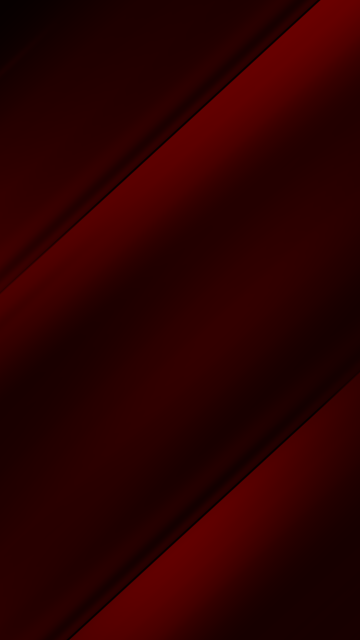
This background is drawn by a Shadertoy shader. Its source:

```glsl
// Dark red diagonal folds: two lit beams start at sharp creases and fade downward.
// Everything is a profile across the slanted coordinate "across" (canvas widths),
// modulated along x; layered sines add faint brushed streaks.

const float SLOPE = 0.919;       // rise of the creases
const float UPPER_CREASE = 0.815;
const float LOWER_CREASE = 1.951;

float bell(float v, float center, float width) {
    float k = (v - center) / width;
    return exp(-k * k);
}

// Lit side of a crease: crisp start at zero, soft end
float beam(float d, float fadeStart, float fadeEnd, float pixel) {
    return smoothstep(-pixel, pixel, d) * (1.0 - smoothstep(fadeStart, fadeEnd, d));
}

// Shaded side: a soft ridge, a dark groove and a thin lit rim
float foldRim(float d, float pixel) {
    float profile = 0.045 * bell(d, -0.095, 0.045)
                  - 0.035 * bell(d, -0.050, 0.022)
                  + 0.060 * bell(d, -0.016, 0.018);
    return profile * (1.0 - smoothstep(-pixel, pixel, d));
}

float creaseLine(float d, float halfWidth, float pixel) {
    return 1.0 - smoothstep(halfWidth - pixel, halfWidth + pixel, abs(d));
}

// Brushed texture running along the folds
float streaks(float across, float x) {
    float sum = 0.0;
    float frequency = 38.0;
    float weight = 0.5;
    for (int i = 0; i < 4; i++) {
        sum += weight * sin(across * frequency + 1.5 * sin(x * 2.0 + float(i)));
        frequency *= 1.83;
        weight *= 0.6;
    }
    return sum;
}

// Broad, dim light between the creases
float ambient(float across, float x) {
    float light = mix(0.025, 0.092, smoothstep(0.0, 0.42, across + 0.1 * x));
    light += 0.11 * bell(across, 0.67, 0.24) * exp(-2.2 * x);
    light += 0.035 * bell(across, 0.40, 0.20) * exp(-3.0 * x);
    light += 0.105 * bell(across, 1.477, 0.23) * bell(x, 0.62, 0.55);
    light += 0.065 * bell(across, 1.72, 0.24) * exp(-4.0 * x);
    light += 0.025 * bell(across, 1.17, 0.16) * smoothstep(0.1, 0.6, x);
    light -= 0.020 * bell(across, 1.75, 0.14) * smoothstep(0.2, 0.6, x);
    light += 0.030 * bell(across, 0.205, 0.012) * (1.0 - smoothstep(0.0, 0.2, x));
    return light;
}

void mainImage(out vec4 fragColor, in vec2 fragCoord) {
    float pixel = 1.0 / iResolution.x;
    float x = fragCoord.x * pixel;
    float down = (iResolution.y - fragCoord.y) * pixel;
    float across = down + SLOPE * x;
    float upper = across - UPPER_CREASE;
    float lower = across - LOWER_CREASE;

    // Beams, each with its own brightness along the crease
    float upperGain = 0.13 + 0.31 * x - 0.13 * x * x;
    float lowerGain = 0.28 * bell(x, 0.5, 0.5);
    float light = ambient(across, x);
    light += upperGain * beam(upper, 0.05, 0.33 + 0.07 * x, pixel);
    light += lowerGain * beam(lower, 0.05, 0.44, pixel);
    light -= 0.04 * bell(upper, 0.085, 0.025) * (1.0 - smoothstep(0.0, 0.5, x));

    // Folded rims above each crease
    light += foldRim(upper, pixel);
    light += foldRim(lower, pixel) * (1.0 - 0.6 * smoothstep(0.6, 1.0, x));
    light *= 1.0 + 0.025 * streaks(across, x);

    // Dark hairlines on the creases
    float upperLine = creaseLine(upper, 0.0035, pixel) * mix(0.2, 0.9, smoothstep(0.0, 0.35, x));
    float lowerLine = creaseLine(lower, 0.0035, pixel) * mix(0.9, 0.3, smoothstep(0.85, 1.0, x));
    light *= (1.0 - upperLine) * (1.0 - lowerLine);

    fragColor = vec4(max(light, 0.0), 0.0, 0.0, 1.0);
}
```
